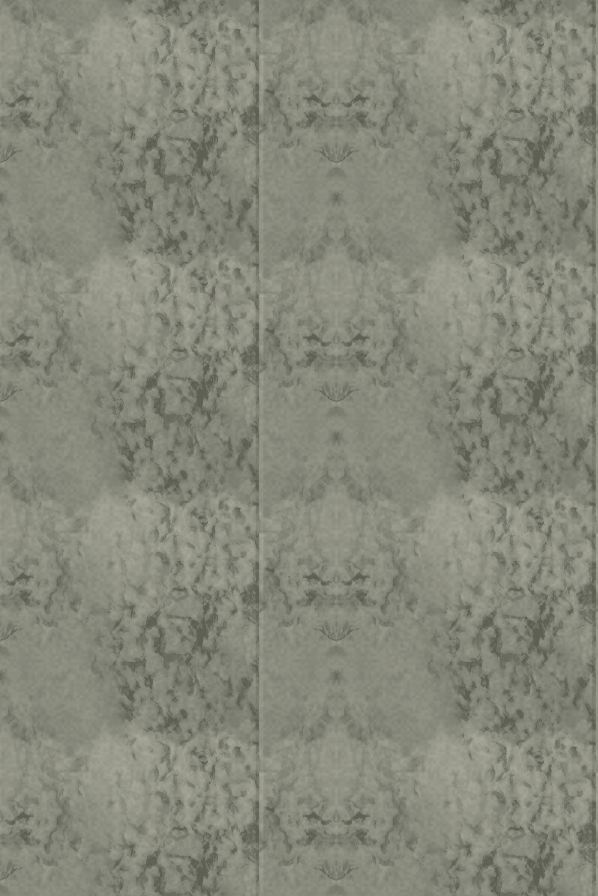
Give the GLSL for this texture, as a WebGL 1 fragment shader.

```glsl
precision highp float;
uniform vec2 u_resolution;

float hash(vec2 p) {
  vec3 q = fract(p.xyx * 0.1031);
  q += dot(q, q.yzx + 33.33);
  return fract((q.x + q.y) * q.z);
}

// Value noise that repeats vertically every unit
float noise(vec2 p, vec2 freq) {
  p *= freq;
  vec2 i = floor(p), f = fract(p);
  f = f * f * (3.0 - 2.0 * f);
  float y0 = mod(i.y, freq.y), y1 = mod(i.y + 1.0, freq.y);
  return mix(mix(hash(vec2(i.x, y0)), hash(vec2(i.x + 1.0, y0)), f.x),
             mix(hash(vec2(i.x, y1)), hash(vec2(i.x + 1.0, y1)), f.x), f.y);
}

float fbm(vec2 p, vec2 freq) {
  float sum = 0.0, amp = 0.533;
  for (int i = 0; i < 4; i++) {
    sum += amp * noise(p, freq);
    p.x += 7.31;
    freq *= 2.0;
    amp *= 0.5;
  }
  return sum;
}

float segment(vec2 p, vec2 a, vec2 b) {
  vec2 d = b - a;
  return length(p - a - d * clamp(dot(p - a, d) / dot(d, d), 0.0, 1.0));
}

float stroke(float d, float width) {
  return 1.0 - smoothstep(width * 0.3, width, abs(d));
}

// Soft stain, wrapped vertically
float stain(vec2 p, vec2 center, vec2 size) {
  vec2 d = p - center;
  d.y = fract(d.y + 0.5) - 0.5;
  d /= size;
  return exp(-dot(d, d));
}

void main() {
  // Slab cells: 1.78 across, 3.75 down, one unit tall
  vec2 uv = gl_FragCoord.xy / u_resolution;
  vec2 cell = vec2(uv.x * 1.778, (1.0 - uv.y) * 3.746);
  float x = (fract(cell.x + 0.229) - 0.229) * 1.405;
  float y = fract(cell.y);
  vec2 p = vec2(abs(x), y);
  vec2 warp = vec2(fbm(p + 3.0, vec2(14.0)), fbm(p + vec2(15.0, 0.0), vec2(14.0))) - 0.5;
  vec2 w = p + warp * 0.06;

  // Vertical fade with a ragged reset at each course
  float clouds = fbm(p + vec2(21.0, 0.0), vec2(4.0, 3.0));
  float fade = fract(y - 0.04 + warp.y * 0.2 + (clouds - 0.5) * 0.2);
  float shade = mix(0.9, fade, smoothstep(0.0, 0.09, fade));
  float tone = 0.86 - 0.25 * shade + (clouds - 0.5) * 0.35;

  // Damp stains and pale patches
  tone -= 0.17 * stain(w, vec2(0.27, 0.46), vec2(0.13, 0.17));
  tone -= 0.14 * stain(w, vec2(0.88, 0.66), vec2(0.13, 0.24));
  tone -= 0.13 * stain(w, vec2(0.52, 0.87), vec2(0.16, 0.13));
  tone -= 0.09 * stain(w, vec2(0.98, 0.94), vec2(0.18, 0.08));
  tone += 0.12 * stain(w, vec2(0.34, 0.94), vec2(0.08, 0.15));
  tone += 0.07 * stain(w, vec2(0.45, 0.22), vec2(0.16, 0.16));

  // Small flakes, densest away from the mirrored strip
  float patches = fbm(p + vec2(31.0, 0.0), vec2(7.0, 5.0));
  float worn = smoothstep(0.34, 0.64, patches + 0.20 * smoothstep(0.3, 0.7, p.x) - 0.04);
  worn *= 1.0 - 0.6 * stain(p, vec2(0.05, 0.20), vec2(0.35, 0.22));
  float chips = fbm(w, vec2(42.0, 28.0));
  float lit = fbm(w + vec2(0.008, 0.007), vec2(42.0, 28.0));
  tone -= 0.42 * worn * smoothstep(0.53, 0.68, chips);
  tone += 0.14 * worn * smoothstep(0.52, 0.68, 1.0 - chips);
  tone += 0.42 * (0.25 + worn) * (chips - lit);

  // Larger spalls broken up by the flakes
  float spall = fbm(w + vec2(81.0, 0.0), vec2(20.0, 13.0));
  tone -= 0.24 * worn * smoothstep(0.56, 0.66, spall) * smoothstep(0.36, 0.58, chips);

  // Hairline cracks and vertical runs
  float hair = stroke(fbm(w + vec2(41.0, 0.0), vec2(16.0, 10.0)) - 0.5, 0.030);
  tone -= 0.24 * hair * worn * smoothstep(0.40, 0.56, chips);
  float runs = noise(p + warp * 0.04 + vec2(51.0, 0.0), vec2(56.0, 13.0)) - 0.5;
  tone += 0.42 * runs * stain(p, vec2(0.76, 0.23), vec2(0.20, 0.24));
  tone += 0.30 * runs * stain(p, vec2(0.0, 0.15), vec2(0.10, 0.06));

  // Mirrored scars and the knot
  vec2 s = p + warp * 0.10;
  float broken = smoothstep(0.36, 0.56, chips);
  float scar = stroke(segment(s, vec2(0.0, 0.445), vec2(0.13, 0.425)), 0.014);
  scar = max(scar, 0.7 * stroke(segment(s, vec2(0.105, 0.39), vec2(0.12, 0.50)), 0.016));
  scar = max(scar, 0.7 * stroke(segment(s, vec2(0.0, 0.655), vec2(0.10, 0.645)), 0.011));
  scar = max(scar, 0.5 * stroke(segment(s, vec2(0.11, 0.52), vec2(0.07, 0.64)), 0.011));
  vec2 left = vec2(x, y) + warp * 0.05;
  scar = max(scar, 0.8 * stroke(segment(left, vec2(-0.32, 0.385), vec2(-0.17, 0.41)), 0.011));
  tone -= 0.55 * scar * broken;
  float knot = length((p + warp * 0.04 - vec2(0.742, 0.49)) * vec2(0.75, 1.0));
  tone -= 0.32 * stroke(knot - 0.026, 0.011) + 0.22 * (1.0 - smoothstep(0.0, 0.022, knot));

  // Panel joint: pale lip beside a dark groove
  float lip = stroke(x + 0.313, 0.012);
  float groove = stroke(x - 1.076, 0.012);
  tone += 0.17 * lip * (0.4 + patches) - 0.26 * groove * (0.4 + patches);

  // Fine grain
  tone += 0.20 * (noise(p + vec2(61.0, 0.0), vec2(80.0)) - 0.5);
  tone += 0.16 * (fbm(p + vec2(71.0, 0.0), vec2(30.0)) - 0.5);

  vec3 shadow = vec3(0.365, 0.375, 0.325);
  vec3 pale = vec3(0.62, 0.625, 0.57);
  gl_FragColor = vec4(mix(shadow, pale, clamp(tone, 0.0, 1.1)), 1.0);
}
```
